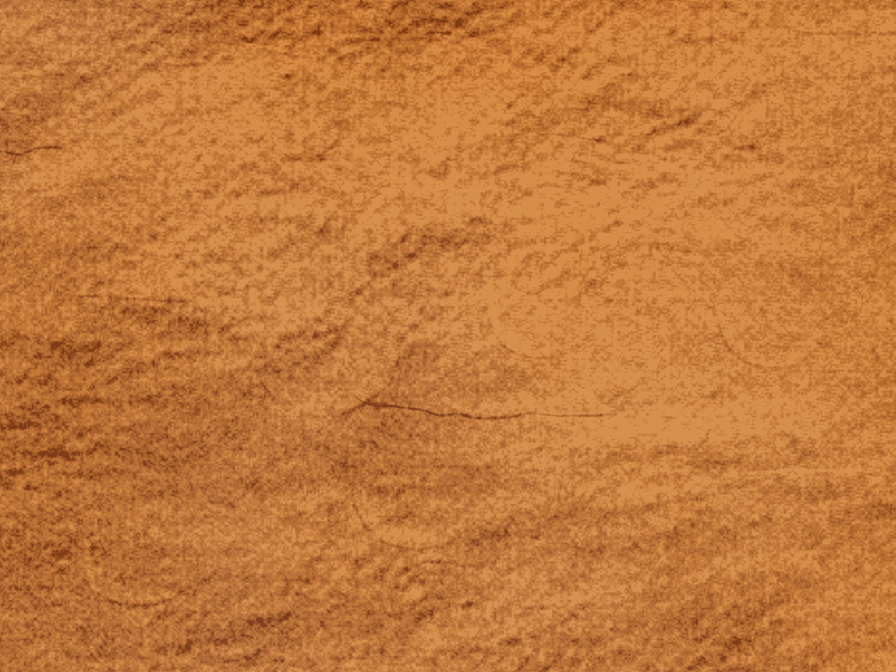
Give the GLSL for this texture, as a WebGL 1 fragment shader.

```glsl
precision highp float;
uniform vec2 u_resolution;

// Powder colours, dark to light
const vec3 SHADOW = vec3(0.53, 0.26, 0.10);
const vec3 DEEP   = vec3(0.64, 0.35, 0.15);
const vec3 MID    = vec3(0.715, 0.425, 0.20);
const vec3 MAIN   = vec3(0.77, 0.47, 0.22);
const vec3 LIGHT  = vec3(0.83, 0.54, 0.28);
const vec3 HUE_SHIFT = vec3(0.0, 0.035, 0.08);

// Lengths are in canvas heights, frequencies in cells per height
const vec2 LIGHT_STEP = vec2(-0.0016, 0.0036);
const vec2 STRETCH = vec2(0.75, 1.2);
const float LUMP_FREQ = 4.5;
const float CRUMB_FREQ = 75.0;
const float CRUMB_HEIGHT = 0.045;
const float SCARP_FREQ = 4.0;
const float SCARP_WIDTH = 0.022;
const float SCARP_HEIGHT = 0.03;
const float GRAIN_FREQ = 190.0;
const float DUST_FREQ = 350.0;

// Tone strengths
const float RELIEF_GAIN = 0.30;
const float PATCH_GAIN = 3.2;
const float GRAIN_GAIN = 2.0;
const float DUST_GAIN = 2.0;
const float SCOOP_GAIN = 0.55;
const float TONE_BIAS = 0.2;
const int SCOOPS = 5;

float hash(vec2 p) {
  return fract(sin(dot(p, vec2(127.1, 311.7))) * 43758.5453);
}

float noise(vec2 p) {
  vec2 i = floor(p);
  vec2 f = fract(p);
  f = f * f * (3.0 - 2.0 * f);
  float low = mix(hash(i), hash(i + vec2(1.0, 0.0)), f.x);
  float high = mix(hash(i + vec2(0.0, 1.0)), hash(i + vec2(1.0)), f.x);
  return mix(low, high, f.y);
}

float fbm(vec2 p) {
  float sum = 0.0;
  float amp = 0.5;
  for (int i = 0; i < 5; i++) {
    sum += amp * noise(p);
    p = mat2(1.6, 1.2, -1.2, 1.6) * p + 7.3;
    amp *= 0.5;
  }
  return sum / 0.97;
}

// Broken step along one contour of a noise field
float scarp(vec2 p, float seed) {
  float edge = noise(p * SCARP_FREQ + seed) + 0.10 * noise(p * 28.0 + seed) - 0.55;
  float present = smoothstep(0.46, 0.68, noise(p * 5.0 + seed * 2.0));
  return present * smoothstep(-SCARP_WIDTH, SCARP_WIDTH, edge);
}

float roughness(vec2 p) {
  return mix(0.3, 1.25, smoothstep(0.38, 0.66, fbm(p * 3.0 + 31.0)));
}

float relief(vec2 p, float rough) {
  vec2 q = p * STRETCH;
  q += 0.10 * (vec2(noise(q * 4.0 + 3.0), noise(q * 4.0 + 19.0)) - 0.5);
  float h = 0.8 * fbm(q * LUMP_FREQ) * mix(0.6, 1.0, rough);
  h += CRUMB_HEIGHT * rough * noise(p * CRUMB_FREQ);
  h += SCARP_HEIGHT * (scarp(q, 5.0) + scarp(q, 47.0) + scarp(q * 1.7, 83.0));
  return h;
}

// Smooth crescents left by a scoop: x is the face, y the dark rim
vec2 scoops(vec2 p, float aspect) {
  vec2 marks = vec2(0.0);
  p += 0.012 * (vec2(noise(p * 14.0), noise(p * 14.0 + 9.0)) - 0.5);
  for (int i = 0; i < SCOOPS; i++) {
    vec2 id = vec2(float(i) + 1.0, 4.0);
    vec2 centre = vec2(aspect * (float(i) + hash(id)) / float(SCOOPS),
                       mix(0.1, 0.8, hash(id + 2.3)));
    float radius = mix(0.07, 0.13, hash(id + 5.1));
    float turn = mix(-0.9, 0.3, hash(id + 8.7));
    vec2 q = mat2(cos(turn), -sin(turn), sin(turn), cos(turn)) * (p - centre);
    float outer = length(q) - radius;
    float inner = length(q - vec2(0.0, 0.28 * radius)) - radius;
    float below = smoothstep(0.0, 0.6 * radius, -q.y);
    float face = smoothstep(0.003, -0.003, max(outer, -inner)) * below;
    float rim = exp(-pow((outer - 0.003) / 0.003, 2.0)) * below;
    marks = max(marks, vec2(face, rim * noise(p * 25.0 + id)));
  }
  return marks;
}

vec3 powderColour(float tone) {
  vec3 c = mix(SHADOW, DEEP, clamp((tone + 2.3) / 0.8, -0.3, 1.0));
  c = mix(c, MID, clamp((tone + 1.5) / 0.9, 0.0, 1.0));
  c = mix(c, MAIN, clamp((tone + 0.6) / 0.8, 0.0, 1.0));
  return mix(c, LIGHT, clamp((tone - 0.2) / 0.9, 0.0, 1.3));
}

void main() {
  vec2 p = gl_FragCoord.xy / u_resolution.y;
  float aspect = u_resolution.x / u_resolution.y;
  vec2 marks = scoops(p, aspect);

  // Light from the upper left across the heaped surface
  float rough = roughness(p) * (1.0 - 0.75 * marks.x);
  float slope = (relief(p, rough) - relief(p + LIGHT_STEP, rough)) / length(LIGHT_STEP);
  float tone = TONE_BIAS + clamp(slope * RELIEF_GAIN, -2.6, 0.8);

  // Broad patches, darker towards the borders
  vec2 fromCentre = p - vec2(0.52 * aspect, 0.52);
  tone += PATCH_GAIN * (fbm(p * STRETCH * 2.6 + 13.0) - 0.5);
  tone += 0.25 - 1.1 * dot(fromCentre, fromCentre);
  tone += SCOOP_GAIN * marks.x - 1.8 * marks.y;

  // Fine grain
  tone += GRAIN_GAIN * (noise(p * GRAIN_FREQ) - 0.5);
  tone += DUST_GAIN * (noise(p * DUST_FREQ + 61.0) - 0.5);

  // Paler hue on the left, richer on the right
  float hue = fbm(p * 2.0 + 71.0) - 0.5 - 0.25 * (p.x / aspect - 0.5);
  gl_FragColor = vec4(powderColour(tone) + HUE_SHIFT * hue, 1.0);
}
```
